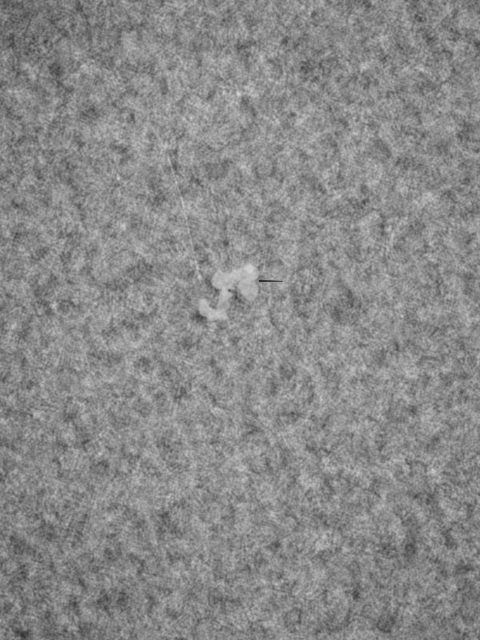
Reproduce this texture procedurally as a Shadertoy shader.

```glsl
const float BASE_GREY = 0.572;
const float MOTTLE_SCALE = 36.0;
const float MOTTLE_DEPTH = 0.135;
const float FIBRE_DEPTH = 0.125;
const float GRAIN_DEPTH = 0.10;
const float VIGNETTE = 0.075;
const float LINT_GREY = 0.71;
const float THREAD_GLOW = 0.09;
const float NEEDLE_GREY = 0.14;
const int FIBRE_LAYERS = 4;

mat2 rotate(float a) {
    float c = cos(a), s = sin(a);
    return mat2(c, s, -s, c);
}

vec2 gradient(vec2 cell) {
    vec3 h = fract(vec3(cell.xyx) * vec3(0.1031, 0.1030, 0.0973));
    h += dot(h, h.yzx + 33.33);
    float angle = 6.2832 * fract((h.x + h.y) * h.z);
    return vec2(cos(angle), sin(angle));
}

// Gradient noise, roughly -0.7 to 0.7
float noise(vec2 p) {
    vec2 i = floor(p), f = p - i;
    vec2 u = f * f * f * (f * (f * 6.0 - 15.0) + 10.0);
    vec2 e = vec2(0.0, 1.0);
    float low = mix(dot(gradient(i), f), dot(gradient(i + e.yx), f - e.yx), u.x);
    float high = mix(dot(gradient(i + e.xy), f - e.xy), dot(gradient(i + e.yy), f - e.yy), u.x);
    return mix(low, high, u.y);
}

// x: distance to the segment, y: position along it
vec2 segment(vec2 p, vec2 a, vec2 b) {
    vec2 d = b - a;
    float t = clamp(dot(p - a, d) / dot(d, d), 0.0, 1.0);
    return vec2(length(p - a - d * t), t);
}

float spot(vec2 p, vec2 centre, vec2 radius) {
    vec2 d = (p - centre) / radius;
    return exp(-dot(d, d));
}

// Fine hairs lying in several crossing directions
float fibres(vec2 p) {
    float sum = 0.0;
    for (int i = 0; i < FIBRE_LAYERS; i++) {
        float k = float(i);
        vec2 q = rotate(0.35 + k * 0.72) * p;
        q.y += 0.006 * noise(q * 26.0 + k * 7.0);
        float patchy = 0.75 + 0.9 * noise(p * 24.0 + k * 19.0);
        sum += patchy * noise(q * vec2(65.0, 215.0) + k * 37.0);
    }
    return sum;
}

float felt(vec2 p) {
    vec2 warp = vec2(noise(p * 45.0), noise(p * 45.0 + 31.0)) * 0.012;
    vec2 q = rotate(-0.4) * (p + warp);
    float mottle = noise(q * vec2(1.2, 0.85) * MOTTLE_SCALE)
                 + 0.65 * noise(q * MOTTLE_SCALE * 2.1 + 11.0)
                 + 0.25 * noise(q * MOTTLE_SCALE * 0.36 + 23.0);
    // Hollows sink deeper than the tufts rise
    mottle -= 0.6 * max(-mottle - 0.15, 0.0);
    return MOTTLE_DEPTH * mottle + FIBRE_DEPTH * fibres(p) + GRAIN_DEPTH * noise(p * 270.0);
}

float shading(vec2 p) {
    vec2 d = (p - vec2(0.40, 0.55)) / vec2(0.46, 0.60);
    float light = BASE_GREY - VIGNETTE * pow(dot(d, d), 1.5);
    light += 0.025 * spot(p, vec2(0.30, 0.82), vec2(0.22, 0.09));
    light -= 0.06 * spot(p, vec2(0.0, 1.0), vec2(0.18, 0.13));
    // Broad dark hollows
    light -= 0.11 * spot(p, vec2(0.54, 0.52), vec2(0.030, 0.018));
    light -= 0.06 * spot(p, vec2(0.50, 0.89), vec2(0.060, 0.050));
    light -= 0.05 * spot(p, vec2(0.10, 0.73), vec2(0.060, 0.045));
    light -= 0.06 * spot(p, vec2(0.32, 0.74), vec2(0.040, 0.025));
    light -= 0.11 * spot(p, vec2(0.262, 0.175), vec2(0.018, 0.018));
    light -= 0.08 * spot(p, vec2(0.19, 0.07), vec2(0.040, 0.020));
    light -= 0.10 * spot(p, vec2(0.635, 0.14), vec2(0.022, 0.022));
    light -= 0.08 * spot(p, vec2(0.51, 0.19), vec2(0.032, 0.015));
    return light;
}

// Signed distance to a hooked curl with three round tufts
float lintDistance(vec2 p) {
    float curl = segment(p, vec2(0.317, 0.522), vec2(0.327, 0.508)).x;
    curl = min(curl, segment(p, vec2(0.327, 0.508), vec2(0.345, 0.508)).x);
    curl = min(curl, segment(p, vec2(0.345, 0.508), vec2(0.354, 0.545)).x);
    float d = curl - 0.0085;
    d = min(d, segment(p, vec2(0.346, 0.562), vec2(0.354, 0.562)).x - 0.0145);
    d = min(d, segment(p, vec2(0.360, 0.567), vec2(0.382, 0.574)).x - 0.009);
    d = min(d, length(p - vec2(0.391, 0.574)) - 0.0145);
    return min(d, segment(p, vec2(0.385, 0.558), vec2(0.392, 0.544)).x - 0.0125);
}

void mainImage(out vec4 fragColor, in vec2 fragCoord) {
    vec2 p = fragCoord / iResolution.y;
    p.x += 0.375 - 0.5 * iResolution.x / iResolution.y;
    float pixel = 1.0 / iResolution.y;
    float fuzz = felt(p);
    float grey = shading(p) + fuzz;

    // Shadows under the fluff
    grey -= 0.30 * spot(p, vec2(0.314, 0.506), vec2(0.013, 0.009));
    grey -= 0.17 * spot(p, vec2(0.333, 0.556), vec2(0.009, 0.014));
    grey -= 0.10 * spot(p, vec2(0.370, 0.540), vec2(0.009, 0.012));

    // Fluff, lit from above and rounded towards its rim
    vec2 fray = vec2(noise(p * 95.0), noise(p * 95.0 + 17.0)) * 0.006;
    float lint = lintDistance(p + fray);
    float cover = 1.0 - smoothstep(-0.003, 0.003, lint);
    float relief = lintDistance(p + fray + vec2(0.0, 0.005)) - lint;
    float lintGrey = LINT_GREY + 5.0 * relief + 0.4 * fuzz + 0.08 * noise(p * 70.0);
    grey = mix(grey, lintGrey, 0.95 * cover);
    grey -= 0.42 * spot(p, vec2(0.3585, 0.546), vec2(0.0026));

    // Long pale thread and a short stray hair
    float thread = min(segment(p, vec2(0.263, 0.753), vec2(0.284, 0.688)).x,
                       segment(p, vec2(0.284, 0.688), vec2(0.313, 0.560)).x);
    thread = min(thread, segment(p, vec2(0.592, 0.941), vec2(0.611, 0.945)).x);
    grey += THREAD_GLOW * (1.0 - smoothstep(0.0003, 0.0012 + pixel, thread));

    // Tapered dark needle
    vec2 needle = segment(p, vec2(0.406, 0.561), vec2(0.441, 0.5605));
    float width = mix(0.0016, 0.0004, needle.y);
    grey = mix(grey, NEEDLE_GREY, 0.88 * (1.0 - smoothstep(width - pixel * 0.5, width + pixel * 0.7, needle.x)));

    fragColor = vec4(vec3(clamp(grey, 0.0, 1.0)), 1.0);
}
```
